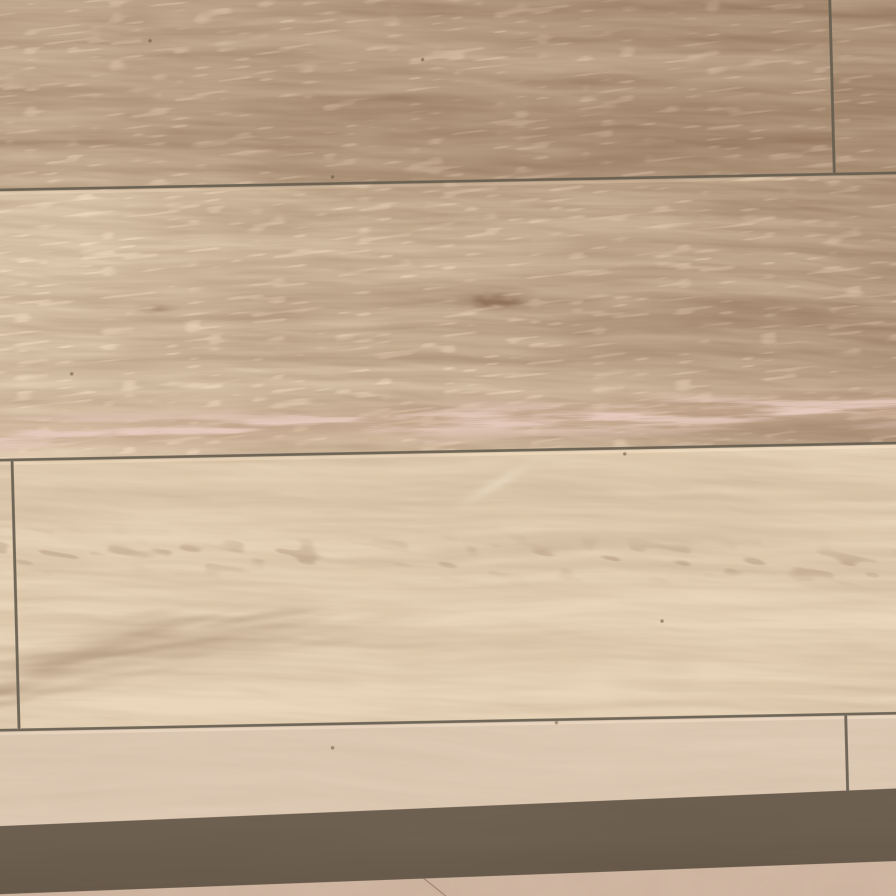
A WebGL 1 fragment shader for this texture:

```glsl
precision highp float;
uniform vec2 u_resolution;

float hash(vec2 p) {
  return fract(sin(dot(p, vec2(127.1, 311.7))) * 43758.5453);
}

float noise(vec2 p) {
  vec2 i = floor(p), f = fract(p);
  f = f * f * (3.0 - 2.0 * f);
  return mix(mix(hash(i), hash(i + vec2(1, 0)), f.x),
             mix(hash(i + vec2(0, 1)), hash(i + vec2(1, 1)), f.x), f.y);
}

float fbm(vec2 p) {
  float sum = 0.0, amp = 0.5;
  for (int i = 0; i < 4; i++) {
    sum += amp * noise(p);
    p = p * 2.03 + 17.3;
    amp *= 0.5;
  }
  return sum / 0.9375;
}

float bell(float d, float width) {
  return exp(-d * d / (width * width));
}

float line(float d, float halfWidth, float aa) {
  return 1.0 - smoothstep(halfWidth - aa, halfWidth + aa, abs(d));
}

// Darkness added by the grain of one plank
float grain(vec2 p, vec2 seed) {
  vec2 q = p + seed;
  q.y += 0.045 * (fbm(q * vec2(2.0, 4.0)) - 0.5);
  float bands = fbm(q * vec2(1.3, 17.0)) - 0.5;
  float fibres = fbm(q * vec2(5.0, 95.0)) - 0.5;
  float pores = noise(vec2(q.x * 24.0, q.y * 210.0 + q.x * 14.0)) - 0.5;
  return 0.5 * bands + 0.5 * fibres + 0.13 * pores;
}

void main() {
  vec2 uv = gl_FragCoord.xy / u_resolution;
  float aa = 0.75 / min(u_resolution.x, u_resolution.y);

  // Tilted rows with joints staggered by two thirds of a plank
  float level = uv.y - 0.019 * uv.x;
  float rowPos = (level - 0.185) / 0.3015;
  float row = floor(rowPos);
  float along = (uv.x + 0.026 * (uv.y - 0.35) - 0.017 - row * 1.849) / 2.772;
  float plank = floor(along);
  vec2 seed = 9.0 * vec2(hash(vec2(row, plank)), hash(vec2(plank + 5.0, row)));

  // Overall shade, darker towards the top right
  float tone = row > 0.5 ? 0.32 * row - 0.08 + (0.6 - 0.15 * row) * uv.x : 0.06;
  float strength = row > 0.5 ? 1.0 : 0.6;
  tone += strength * grain(uv, seed);

  // Arched brown figure in the lower pale plank
  if (row == 0.0) {
    float arch = uv.y - 0.235 - 0.07 * sin(uv.x * 4.5);
    float figure = bell(arch, 0.03) * (1.0 - smoothstep(0.15, 0.6, uv.x));
    tone += figure * (0.1 + 0.45 * noise(vec2(uv.x * 18.0, uv.y * 150.0 - uv.x * 20.0)));
    float dashes = noise(vec2(uv.x * 38.0, uv.y * 130.0 + uv.x * 22.0));
    tone += 0.3 * smoothstep(0.62, 0.9, dashes) * bell(uv.y - 0.385 + 0.015 * uv.x, 0.018);
  }

  // Knots
  vec2 knot = (uv - vec2(0.553, 0.664)) / vec2(0.026, 0.008);
  vec2 smallKnot = (uv - vec2(0.175, 0.655)) / vec2(0.018, 0.005);
  float knots = exp(-dot(knot, knot)) + 0.6 * exp(-dot(smallKnot, smallKnot));
  tone += knots * (0.2 + 0.6 * noise(uv * vec2(90.0, 260.0)));

  vec3 color = mix(vec3(0.89, 0.81, 0.70), vec3(0.61, 0.50, 0.40), clamp(tone, -0.1, 1.15));
  color = mix(color, vec3(0.85, 0.77, 0.70), row < 0.0 && plank > -0.5 ? 0.6 : 0.0);

  // Short pale flecks
  float fleck = noise(vec2(uv.x * 42.0, uv.y * 240.0 - uv.x * 26.0) + seed);
  color += 0.07 * smoothstep(0.65, 0.95, fleck) * step(0.5, row);

  // Pinkish sapwood along the lower edge of the middle row
  if (row == 1.0) {
    float sap = bell(level - 0.514 - 0.012 * uv.x, 0.019);
    float streak = fbm(vec2(uv.x * 9.0, level * 105.0));
    color = mix(color, vec3(0.74, 0.60, 0.51), 0.35 * sap);
    color = mix(color, vec3(0.90, 0.79, 0.74), sap * smoothstep(0.42, 0.7, streak));
  }

  // Pale diagonal scuff
  vec2 scuff = uv - vec2(0.555, 0.46);
  float scuffShape = bell(scuff.y - 0.55 * scuff.x, 0.007) * bell(scuff.x, 0.032);
  color = mix(color, vec3(0.92, 0.86, 0.77), 0.6 * scuffShape);

  // Scattered dark specks
  vec2 cell = floor(uv * 9.0);
  vec2 spot = 0.2 + 0.6 * vec2(hash(cell), hash(cell + 31.0));
  float speck = 1.0 - smoothstep(0.008, 0.026, length(fract(uv * 9.0) - spot));
  color = mix(color, vec3(0.42, 0.34, 0.25), 0.6 * speck * step(0.9, hash(cell + 7.0)));

  // Grout seams with a faint lit edge below
  float seam = (rowPos - floor(rowPos + 0.5)) * 0.3015;
  float joint = (along - floor(along + 0.5)) * 2.772;
  color += 0.05 * line(seam + 0.004, 0.0015, aa);
  float grout = max(line(seam, 0.0015, aa), line(joint, 0.0016, aa));
  color = mix(color, vec3(0.39, 0.36, 0.31), 0.9 * grout);

  // Dark strip and the pale floor beneath it
  float stripTop = uv.y - 0.078 - 0.042 * uv.x;
  float stripBottom = uv.y - 0.002 - 0.037 * uv.x;
  vec3 strip = vec3(0.41, 0.355, 0.295) + 0.025 * (fbm(uv * vec2(4.0, 30.0)) - 0.5);
  strip += 0.02 * smoothstep(0.0, 0.07, stripBottom);
  color = mix(strip, color, smoothstep(-aa, aa, stripTop));
  vec3 ground = vec3(0.81, 0.71, 0.63) + 0.03 * (fbm(uv * 20.0) - 0.5);
  float crack = line(uv.y - 0.01 + 0.8 * (uv.x - 0.485), 0.001, aa) * step(uv.y, 0.02);
  ground -= 0.15 * crack;
  color = mix(ground, color, smoothstep(-aa, aa, stripBottom));

  gl_FragColor = vec4(color, 1.0);
}
```
